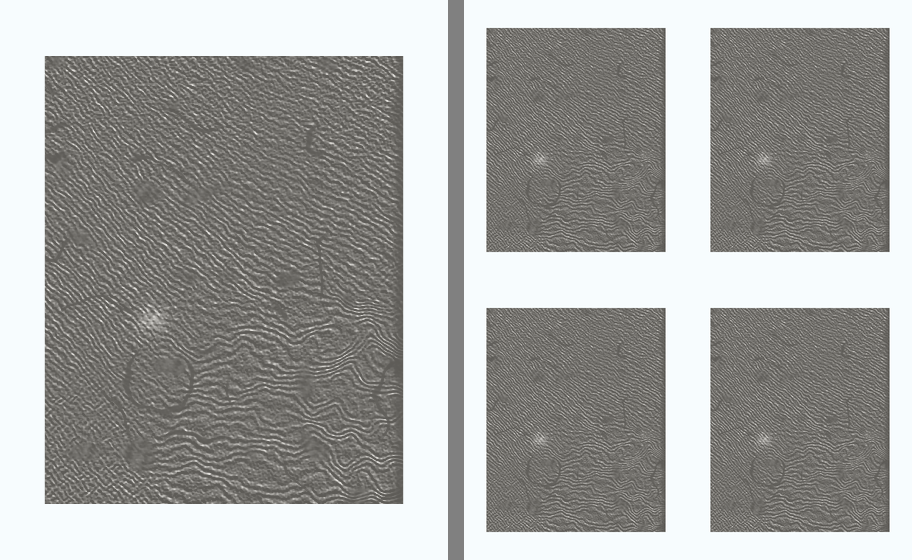
Left: one tile. Right: repeated 2 by 2.
This texture is drawn by a WebGL 2 fragment shader. Its source:

```glsl
#version 300 es
precision highp float;

uniform vec2 u_resolution;
out vec4 fragColor;

const float TAU = 6.2831853;

// Layout and colour
const vec2 PANEL_HALF = vec2(0.4);
const vec3 BORDER = vec3(0.97, 0.99, 0.995);
const vec3 WARMTH = vec3(0.008, 0.0, -0.017);
const float FLOOR_TONE = 0.355;
const float MID_TONE = 0.438;

// Relief
const vec2 LIGHT_STEP = vec2(0.0007, 0.0019);
const float LIGHT_GAIN = 0.205;
const float SPECKLE = 0.9;
const float GRAIN = 0.85;
const vec2 GRAIN_CELLS = vec2(160.0, 200.0);
const vec2 SPECKLE_CELLS = vec2(136.0, 170.0);

// Grooves, in whole repeats over the canvas
const float DIAGONAL_REPEATS = 24.0;
const float DIAGONAL_BEND = 2.5;
const float HATCH_REPEATS = 60.0;
const vec2 WAVE_REPEATS = vec2(6.0, 60.0);

// Bright scuff
const vec2 SCUFF_CENTER = vec2(0.34, 0.43);
const float SCUFF_RADIUS = 0.024;

vec2 gradientAt(vec2 cell, vec2 period) {
    uvec2 c = uvec2(mod(cell, period));
    uint h = c.x * 1597u + c.y * 51749u + uint(period.x) * 7919u;
    h = (h ^ (h >> 15u)) * 739391u;
    h = (h ^ (h >> 13u)) * 972663u;
    h ^= h >> 16u;
    float angle = float(h & 65535u) / 65536.0 * TAU;
    return vec2(cos(angle), sin(angle));
}

// Gradient noise that wraps after a whole number of cells
float noise(vec2 p, vec2 period) {
    vec2 i = floor(p), f = p - i;
    vec2 w = f * f * f * (f * (f * 6.0 - 15.0) + 10.0);
    vec2 x = vec2(1.0, 0.0), y = vec2(0.0, 1.0);
    float a = dot(gradientAt(i, period), f);
    float b = dot(gradientAt(i + x, period), f - x);
    float c = dot(gradientAt(i + y, period), f - y);
    float d = dot(gradientAt(i + 1.0, period), f - 1.0);
    return 1.5 * mix(mix(a, b, w.x), mix(c, d, w.x), w.y);
}

float tileNoise(vec2 uv, vec2 cells) {
    return noise(uv * cells, cells);
}

float height(vec2 uv) {
    float broad = tileNoise(uv, vec2(8.0, 10.0));
    float wobble = tileNoise(uv, vec2(38.0, 46.0));
    float swirl = tileNoise(uv, vec2(15.0, 18.0));

    // Regions of different grooves
    float edge = 0.07 * broad;
    float wavy = 1.0 - smoothstep(0.38, 0.52, uv.y - 0.1 * (uv.x - 0.5) + edge);
    wavy *= smoothstep(0.27, 0.39, uv.x + edge);
    float maze = smoothstep(0.62, 0.82, uv.x + edge);
    float hatched = 1.0 - smoothstep(0.25, 0.4, uv.y + edge);
    hatched *= 1.0 - smoothstep(0.26, 0.36, uv.x + edge);
    float rough = smoothstep(0.62, 0.82, uv.y + edge);

    // Long bent diagonals, broken into dashes
    float across = DIAGONAL_REPEATS * (2.0 * uv.x + 3.0 * uv.y);
    vec2 dashCells = vec2(30.0, DIAGONAL_REPEATS);
    float dash = noise(vec2(dashCells.x * (uv.x - uv.y), across), dashCells);
    float bend = DIAGONAL_BEND * sin(TAU * (uv.x - 0.2));
    float diagonal = sin(TAU * (across + bend + 0.8 * broad + 0.45 * wobble));
    diagonal *= 0.75 + 0.8 * dash - 0.2 * rough;

    // Crossing strokes
    float cross = sin(TAU * (HATCH_REPEATS * (uv.y - uv.x) + 0.5 * wobble + 0.5 * broad));
    diagonal = mix(diagonal, 0.65 * diagonal + 0.85 * cross * (0.7 - dash), hatched);

    // Wandering wrinkles
    float phase = dot(uv, WAVE_REPEATS) + 1.5 * broad + mix(1.0, 3.4, maze) * swirl;
    float wave = sin(TAU * (phase + 0.4 * wobble)) * (0.95 + 0.5 * dash);

    float grain = tileNoise(uv, GRAIN_CELLS);
    return mix(diagonal, wave, wavy) + GRAIN * (1.0 + 0.45 * rough) * grain;
}

float surfaceTone(vec2 uv) {
    float lit = height(uv) - height(uv + LIGHT_STEP);
    lit *= 0.85 + SPECKLE * tileNoise(uv, SPECKLE_CELLS);
    lit *= 1.0 + 0.3 * tileNoise(uv, vec2(4.0, 5.0));

    // Smooth smears, dark creases and the worn right side
    float smear = smoothstep(0.42, 0.68, tileNoise(uv, vec2(11.0, 13.0)));
    float vein = abs(tileNoise(uv, vec2(7.0, 9.0)) + 0.12 * tileNoise(uv, vec2(23.0, 29.0)));
    float crease = 1.0 - smoothstep(0.02, 0.06, vein);
    crease *= smoothstep(0.1, 0.3, tileNoise(uv, vec2(6.0, 5.0)));
    float worn = smoothstep(0.87, 0.895, uv.x + 0.01 * tileNoise(uv, vec2(9.0, 12.0)));
    float flatness = max(max(0.75 * smear, 0.85 * crease), 0.75 * worn);
    float streak = noise(uv.xx * vec2(70.0, 20.0) + uv.yy * vec2(-35.0, 20.0), vec2(35.0, 20.0));
    float tone = MID_TONE + LIGHT_GAIN * lit * (1.0 - flatness);
    tone += 0.07 * smear * streak - 0.07 * max(crease, worn) - 0.02 * smear;

    // Scuff with streaked falloff
    vec2 offset = (uv - SCUFF_CENTER) * vec2(0.8, 1.0);
    float glow = exp(-dot(offset, offset) / (SCUFF_RADIUS * SCUFF_RADIUS));
    tone += 0.24 * glow * (0.8 + 0.7 * streak);

    // Soft lower limit
    float rise = tone - FLOOR_TONE;
    return FLOOR_TONE + 0.5 * (rise + sqrt(rise * rise + 0.0008));
}

void main() {
    vec2 uv = gl_FragCoord.xy / u_resolution;
    vec2 inside = (PANEL_HALF - abs(uv - 0.5)) * u_resolution;
    float panel = clamp(min(inside.x, inside.y) + 0.5, 0.0, 1.0);
    vec3 surface = vec3(min(surfaceTone(uv), 0.88)) + WARMTH;
    fragColor = vec4(mix(BORDER, surface, panel), 1.0);
}
```
